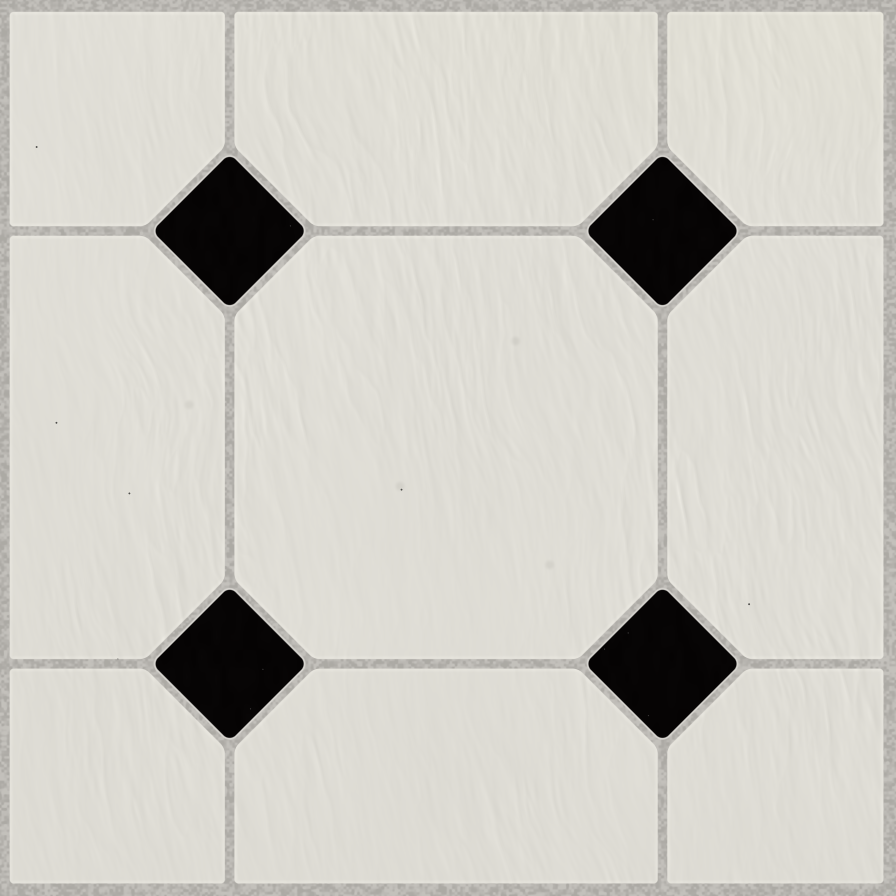
Give the GLSL for this pattern, as a WebGL 1 fragment shader.

```glsl
precision highp float;

uniform vec2 u_resolution;

// Layout, in canvas widths
const float PERIOD = 0.4831;
const vec2 FIRST_INSET = vec2(0.2563, 0.2591);
const vec2 SHEET_MIN = vec2(0.0108, 0.0140);
const vec2 SHEET_MAX = vec2(0.9860, 0.9868);
const float LINE_HALF = 0.0053;
const float CHAMFER = 0.0702;
const float INSET_HALF = 0.0612;
const float INSET_ROUND = 0.0095;
const float TILE_ROUND = 0.0045;
const float RIM_WIDTH = 0.0020;

// Colours
const vec3 TILE_COLOR = vec3(0.875, 0.867, 0.838);
const vec3 GROUT_LIGHT = vec3(0.765, 0.755, 0.735);
const vec3 GROUT_DARK = vec3(0.675, 0.665, 0.645);
const vec3 INSET_COLOR = vec3(0.018, 0.010, 0.010);
const vec3 RIM_COLOR = vec3(0.84, 0.83, 0.81);

// Surface
const float WRINKLE_RELIEF = 0.050;
const float SPECK_CHANCE = 0.10;
const float STAIN_CHANCE = 0.22;

float hash(vec2 p) {
  return fract(sin(dot(p, vec2(127.1, 311.7))) * 43758.5453);
}

float noise(vec2 p) {
  vec2 i = floor(p);
  vec2 f = fract(p);
  f = f * f * (3.0 - 2.0 * f);
  return mix(mix(hash(i), hash(i + vec2(1.0, 0.0)), f.x),
             mix(hash(i + vec2(0.0, 1.0)), hash(i + 1.0), f.x), f.y);
}

float fbm(vec2 p) {
  float sum = 0.0;
  float gain = 0.5;
  for (int i = 0; i < 4; i++) {
    sum += gain * noise(p);
    p = p * 2.03 + 17.3;
    gain *= 0.5;
  }
  return sum;
}

// Intersection of two distances with a rounded corner
float roundMax(float a, float b, float r) {
  return min(max(a, b), -r) + length(max(vec2(a, b) + r, 0.0));
}

// Height of the near-vertical, slightly leaning wrinkles
float wrinkles(vec2 p) {
  p.x += 0.16 * p.y + 0.03 * noise(p * 9.0);
  float folds = 1.0 - abs(2.0 * fbm(p * vec2(42.0, 9.0)) - 1.0);
  return folds * folds + 0.35 * noise(p * vec2(190.0, 42.0));
}

// Sparse round marks, one at most in each grid cell
float marks(vec2 p, float cells, float chance, float radius, float blur) {
  vec2 g = p * cells;
  vec2 id = floor(g);
  vec2 center = 0.2 + 0.6 * vec2(hash(id + 3.7), hash(id + 9.2));
  float d = length(fract(g) - center) / cells;
  return step(hash(id + cells), chance) * (1.0 - smoothstep(radius - blur, radius + blur, d));
}

vec3 tileSurface(vec2 p, float edge) {
  float slope = wrinkles(p + vec2(0.0016, 0.0008)) - wrinkles(p - vec2(0.0016, 0.0008));
  float patches = smoothstep(0.25, 0.65, fbm(p * vec2(5.0, 3.0) + 4.0));
  vec3 color = TILE_COLOR + slope * WRINKLE_RELIEF * mix(0.35, 1.0, patches);
  color += 0.012 * (p.y - 0.5) + 0.014 * (fbm(p * 6.0) - 0.5);
  color.b -= 0.012 * smoothstep(0.7, 1.0, p.y) * p.x;
  color -= 0.045 * marks(p, 6.0, STAIN_CHANCE, 0.0045, 0.0030);
  color *= 1.0 - 0.65 * marks(p, 10.0, SPECK_CHANCE, 0.0010, 0.0007);
  return color + 0.025 * smoothstep(-0.005, -0.001, edge);
}

vec3 groutSurface(vec2 p) {
  float grain = 0.65 * noise(p * 330.0) + 0.35 * noise(p * 170.0 + 31.0);
  return mix(GROUT_DARK, GROUT_LIGHT, smoothstep(0.2, 0.8, grain));
}

void main() {
  vec2 p = gl_FragCoord.xy / u_resolution;
  float aa = 0.8 / min(u_resolution.x, u_resolution.y);

  // Offset from the nearest inset centre
  vec2 q = abs(mod(p - FIRST_INSET + 0.5 * PERIOD, PERIOD) - 0.5 * PERIOD);
  vec2 diagonal = abs(vec2(q.x + q.y, q.x - q.y)) * 0.70711;

  // Chamfered tiles, bounded by the outer grout
  vec2 sides = max(LINE_HALF - q, max(SHEET_MIN - p, p - SHEET_MAX));
  float tile = roundMax(sides.x, sides.y, TILE_ROUND);
  tile = roundMax(tile, CHAMFER - diagonal.x, TILE_ROUND);

  // Rounded diamond insets
  vec2 corner = diagonal - INSET_HALF;
  float inset = roundMax(corner.x, corner.y, INSET_ROUND);

  vec3 color = groutSurface(p);
  color = mix(color, tileSurface(p, tile), 1.0 - smoothstep(-aa, aa, tile));
  color = mix(color, RIM_COLOR, 1.0 - smoothstep(-aa, aa, inset - RIM_WIDTH));
  vec3 black = INSET_COLOR + 0.012 * noise(p * vec2(120.0, 45.0));
  black += 0.18 * marks(p, 42.0, 0.06, 0.0007, 0.0006);
  color = mix(color, black, 1.0 - smoothstep(-aa, aa, inset));

  gl_FragColor = vec4(color, 1.0);
}
```
